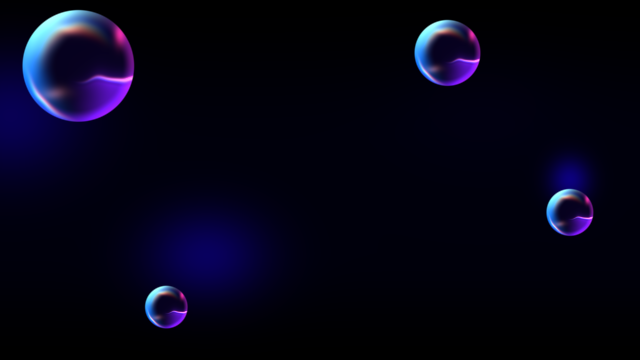
This background is drawn by a Shadertoy shader. Its source:

```glsl
// Four iridescent glass bubbles float over a near-black navy field with soft blue glows.
// Each bubble is one shared unit-disk painting: a directional rim, a dark core, and
// thin light streaks whose channels are shifted apart to suggest dispersion.

const vec3 NAVY = vec3(0.0, 0.0, 0.045);
const vec3 GLOW_BLUE = vec3(0.035, 0.0, 0.34);
const vec3 CORE = vec3(0.025, 0.005, 0.12);
const vec3 CYAN = vec3(0.50, 0.86, 0.86);
const vec3 AZURE = vec3(0.06, 0.46, 0.88);
const vec3 VIOLET = vec3(0.42, 0.08, 0.82);
const vec3 MAGENTA = vec3(0.62, 0.12, 0.60);
const vec3 AMBER = vec3(0.50, 0.30, 0.26);

vec2 gradientAt(vec2 cell) {
    float h = fract(sin(dot(cell, vec2(127.1, 311.7))) * 4375.85);
    return vec2(cos(h * 6.2832), sin(h * 6.2832));
}

float gradientNoise(vec2 p) {
    vec2 i = floor(p), f = fract(p);
    vec2 u = f * f * f * (f * (f * 6.0 - 15.0) + 10.0);
    vec2 e = vec2(0.0, 1.0);
    float a = dot(gradientAt(i), f);
    float b = dot(gradientAt(i + e.yx), f - e.yx);
    float c = dot(gradientAt(i + e.xy), f - e.xy);
    float d = dot(gradientAt(i + e.yy), f - e.yy);
    return mix(mix(a, b, u.x), mix(c, d, u.x), u.y);
}

// Soft elliptical spot
float glow(vec2 p, vec2 center, vec2 size) {
    vec2 d = (p - center) / size;
    return exp(-dot(d, d));
}

// Strength of a light arriving at the rim from one direction
float facing(vec2 n, vec2 dir, float power) {
    return pow(max(dot(n, normalize(dir)), 0.0), power);
}

// Thin band around distance zero, with red and blue moved to either side
vec3 prism(float dist, float width, float spread) {
    vec3 d = (dist + vec3(-spread, 0.0, spread)) / width;
    return exp(-d * d);
}

vec3 background(vec2 p) {
    vec3 col = NAVY * smoothstep(0.0, 0.3, p.y) * (1.0 - smoothstep(0.6, 1.0, p.y));
    col += GLOW_BLUE * 0.85 * glow(p, vec2(0.03, 0.68), vec2(0.20, 0.17));
    col += GLOW_BLUE * 0.95 * glow(p, vec2(0.574, 0.29), vec2(0.165, 0.125));
    col += GLOW_BLUE * 1.30 * glow(p, vec2(1.583, 0.50), vec2(0.055, 0.06));
    col += GLOW_BLUE * 0.08 * glow(p, vec2(1.34, 0.70), vec2(0.25, 0.16));
    return col;
}

// Surface of a bubble; q lies in the unit disk
vec3 bubble(vec2 q) {
    float radius = length(q);
    vec2 n = q / max(radius, 0.001);
    vec2 w = q + 0.06 * vec2(gradientNoise(q * 2.5 + 3.0), gradientNoise(q * 2.5 + 9.0));

    // Rim, thicker on the left
    float shell = smoothstep(0.55, 1.1, length(w - vec2(0.16, -0.02)));
    float edge = smoothstep(0.78, 1.0, radius);
    vec3 col = CORE;
    col += CYAN * shell * facing(n, vec2(-0.6, 0.8), 3.0) * 1.05;
    col += AZURE * shell * facing(n, vec2(-1.0, -0.25), 2.0) * 0.95;
    col += CYAN * edge * facing(n, vec2(-0.15, 1.0), 5.0) * 0.45;
    col += MAGENTA * edge * facing(n, vec2(0.95, 0.25), 4.0) * 0.7;
    col += VIOLET * edge * facing(n, vec2(0.25, -1.0), 2.0) * 0.7;

    // Violet fold below a wavy bright ridge
    float ridge = w.y + 0.245 - 0.04 * sin(8.0 * (w.x - 0.2));
    float below = 1.0 - smoothstep(-0.12, 0.04, ridge);
    float reach = smoothstep(-0.25, 0.6, w.x);
    col += VIOLET * below * reach * (0.45 + 0.35 * radius);
    col += vec3(0.75, 0.5, 0.85) * prism(ridge, 0.035, 0.008) * smoothstep(-0.1, 0.8, w.x);
    col += VIOLET * 0.5 * exp(-abs(ridge) * 9.0) * reach;

    // Dispersed streaks: upper arch, lower-left arc and right edge
    float arch = length(w - vec2(-0.02, 0.08)) - 0.66;
    float archFade = facing(normalize(w - vec2(-0.02, 0.08)), vec2(-0.3, 1.0), 1.5);
    col += vec3(0.36, 0.30, 0.32) * prism(arch, 0.10, -0.06) * archFade;
    float arc = length(w - vec2(0.4, 0.3)) - 1.40;
    float arcFade = glow(q, vec2(-0.60, -0.62), vec2(0.42));
    col += vec3(0.70, 0.50, 0.50) * prism(arc, 0.045, -0.025) * arcFade;
    col += vec3(0.65, 0.12, 0.30) * glow(q, vec2(0.74, 0.55), vec2(0.10, 0.20));

    // Warm reflections inside the glass
    col += AMBER * 0.75 * glow(w, vec2(-0.42, -0.50), vec2(0.24, 0.12));
    col += AMBER * 0.65 * glow(w, vec2(-0.10, 0.68), vec2(0.28, 0.12));
    return min(col, 1.0);
}

void mainImage(out vec4 fragColor, in vec2 fragCoord) {
    vec2 p = fragCoord / iResolution.y;
    p.x += 0.5 * (16.0 / 9.0 - iResolution.x / iResolution.y);
    vec3 col = background(p);

    // Center and radius of each bubble
    vec3 spheres[4] = vec3[4](vec3(0.2176, 0.817, 0.155), vec3(1.243, 0.853, 0.0914),
                              vec3(1.583, 0.410, 0.065), vec3(0.462, 0.147, 0.059));
    for (int i = 0; i < 4; i++) {
        vec2 q = (p - spheres[i].xy) / spheres[i].z;
        float soft = 1.0 / (iResolution.y * spheres[i].z);
        float mask = 1.0 - smoothstep(1.0 - soft, 1.0 + soft, length(q));
        col = mix(col, bubble(q), mask);
    }
    fragColor = vec4(col, 1.0);
}
```
